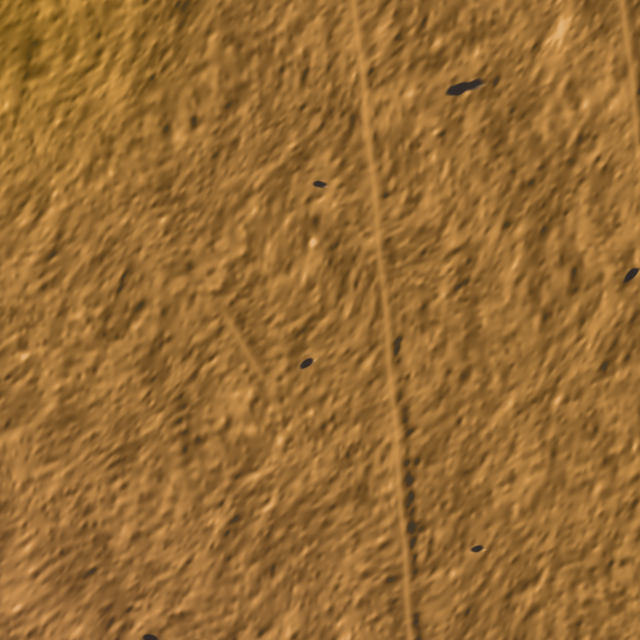
A WebGL 1 fragment shader for this texture:

```glsl
precision highp float;
// Rough ochre earth, lit from the upper left, crossed by thin raised ridges.
// Relief is cellular noise: every cell holds one grain with a lit and a shaded
// side. Ridges and dark chips are distance functions laid over that tone.

uniform vec2 u_resolution;

vec3 hash3(vec2 cell) {
  vec3 n = vec3(dot(cell, vec2(127.1, 311.7)),
                dot(cell, vec2(269.5, 183.3)),
                dot(cell, vec2(419.2, 371.9)));
  return fract(sin(n) * 43758.5453);
}

// Positive angles tip the new x axis counterclockwise.
mat2 rotation(float angle) {
  float c = cos(angle), s = sin(angle);
  return mat2(c, -s, s, c);
}

// Sum of two-sided grains in the neighbouring cells, with a spread near 1.
float grains(vec2 p) {
  vec2 home = floor(p);
  float sum = 0.0;
  for (int y = -1; y <= 1; y++) {
    for (int x = -1; x <= 1; x++) {
      vec2 cell = home + vec2(float(x), float(y));
      vec3 rnd = hash3(cell);
      vec2 d = p - cell - rnd.xy;
      float turn = 1.1 * (fract(rnd.x * 17.0 + rnd.y * 31.0) - 0.5);
      float slope = d.x * cos(turn) + d.y * sin(turn);
      sum += (rnd.z * 2.0 - 1.0) * slope * exp(-6.0 * dot(d, d));
    }
  }
  return 16.5 * sum;
}

// Soft bump centred on zero.
float bump(float x, float width) {
  return exp(-x * x / (width * width));
}

// Bright crest with a broken shadow on its right side.
float ridge(float x, float shadow) {
  return 1.4 * bump(x, 0.0055) - shadow * bump(x - 0.014, 0.008);
}

void main() {
  vec2 uv = gl_FragCoord.xy / min(u_resolution.x, u_resolution.y);
  float down = 1.0 - uv.y;

  // Layered relief: steep grains at the top, flatter ones at the lower left
  vec2 warped = uv + 0.006 * sin(uv.yx * vec2(23.0, 19.0) + 2.0 * sin(uv * 11.0));
  vec2 diagonal = rotation(-0.6) * warped;
  float steep = grains(rotation(-0.4) * warped * vec2(54.0, 29.0));
  float flat_ = grains(rotation(-0.9) * warped * vec2(61.0, 32.0) + 13.0);
  float lean = 0.4 + 0.9 * smoothstep(-0.6, 0.9, down - uv.x);
  float oriented = steep * cos(lean) + flat_ * sin(lean);
  float fine = grains(diagonal * vec2(90.0, 60.0) + 31.0);
  float coarse = grains(diagonal * vec2(29.0, 17.0) + 83.0);
  float broad = grains(warped * vec2(16.0, 8.0) + 57.0);
  float patches = grains(rotation(0.8) * uv * 6.0 + 7.0);
  float tone = 0.6 * oriented + 0.42 * fine + 0.38 * coarse
             + 0.3 * broad + 0.22 * patches;
  tone /= 0.92 + 0.08 * abs(tone);

  // Two long ridges that lean and bend together
  float patchy = 0.5 + 0.5 * sin(uv.y * 41.0 + 2.0 * sin(uv.y * 17.0));
  float bend = 0.553 + 0.112 * down - 0.024 * down * down;
  for (int i = 0; i < 2; i++) {
    float x = uv.x - bend - 0.42 * float(i) + 0.0012 * sin(uv.y * 34.0);
    tone *= 1.0 - 0.65 * bump(x, 0.008);
    tone += ridge(x, 0.7 + 1.3 * patchy * (0.4 + down));
  }

  // Short faint crease
  vec2 crease = rotation(0.53) * (uv - vec2(0.38, 0.46));
  float creaseMask = 1.0 - smoothstep(0.035, 0.085, abs(crease.y));
  tone = mix(tone, 0.4 * tone, creaseMask * bump(crease.x, 0.012));
  tone += 0.65 * creaseMask * ridge(crease.x, 1.0);

  // Earth colours along the tone, greyer in pits and paler on glints
  vec3 color = vec3(0.59, 0.419, 0.202) + tone * vec3(0.095, 0.073, 0.047);
  color = mix(color, vec3(0.27, 0.23, 0.17), smoothstep(-1.6, -3.0, tone) * 0.8);
  color = mix(color, vec3(0.86, 0.72, 0.54), smoothstep(1.8, 3.4, tone) * 0.7);
  float yellowing = 1.0 - smoothstep(0.0, 0.45, length(uv - vec2(0.0, 1.0)));
  color += vec3(0.02, 0.025, -0.04) * yellowing;
  color += vec3(0.008, 0.0, 0.025) * smoothstep(0.5, 0.0, uv.y) * (1.0 - uv.x);

  // Scattered dark chips, the first one largest
  for (int i = 0; i < 6; i++) {
    float n = float(i);
    vec2 center = fract(vec2(0.725, 0.863) + n * vec2(0.7549, 0.5698));
    vec2 size = i == 0 ? vec2(0.031, 0.0085)
                       : vec2(0.01 + 0.007 * fract(n * 0.62), 0.006);
    vec2 d = rotation(0.3 + 0.5 * sin(n * 2.4)) * (uv - center);
    float edge = length(d / size) + 0.12 * oriented;
    color = mix(color, vec3(0.17, 0.15, 0.15), smoothstep(1.2, 0.65, edge) * 0.92);
    vec2 glint = (d - size * vec2(0.85, -0.65)) / (size * vec2(0.35, 0.3));
    color += vec3(0.16, 0.15, 0.14) * exp(-dot(glint, glint));
  }

  gl_FragColor = vec4(clamp(color, 0.0, 1.0), 1.0);
}
```
